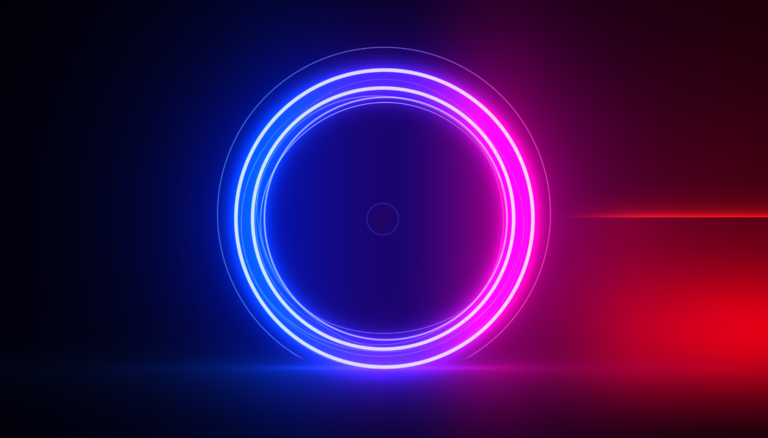
Reproduce this background procedurally as a WebGL 2 fragment shader.

```glsl
#version 300 es
precision highp float;

uniform vec2 u_resolution;
out vec4 fragColor;

const float RING_RADIUS = 0.339;
const float FLOOR_Y = -0.340;
const float HORIZON_Y = 0.004;

float hash(float n) {
    return fract(sin(n * 12.9898) * 43758.547);
}

float sq(float x) {
    return x * x;
}

// Antialiased stroke around a signed distance
float stroke(float d, float halfWidth, float px) {
    return 1.0 - smoothstep(halfWidth - px, halfWidth + px, abs(d));
}

// Three colours blended across the ring from left to right
vec3 sweep(float x, vec3 left, vec3 middle, vec3 right) {
    vec3 c = mix(left, middle, smoothstep(-0.30, 0.02, x));
    return mix(c, right, smoothstep(0.02, 0.33, x));
}

vec3 neon(float x) {
    return sweep(x, vec3(0.02, 0.42, 1.0), vec3(0.34, 0.18, 1.0), vec3(1.0, 0.04, 0.74));
}

// Wide light filling the ring and fading outside it
vec3 ambient(vec2 q) {
    float outside = max(length(q) - RING_RADIUS, 0.0);
    vec3 fill = sweep(q.x, vec3(0.01, 0.07, 0.64), vec3(0.10, 0.015, 0.41), vec3(0.62, 0.0, 0.50));
    return vec3(0.005, 0.0, 0.02) + fill * exp(-5.6 * outside);
}

// Red wall, glowing horizon and the warm patch below it
vec3 redSide(vec2 q, float px) {
    float dy = q.y - HORIZON_Y;
    float above = smoothstep(-px, px, dy);
    vec3 wall = vec3(0.22, 0.0, 0.025) * smoothstep(0.2, 0.85, q.x);
    wall *= 1.0 - 0.55 * smoothstep(0.0, 0.5, q.y);
    float rise = max(dy, 0.0);
    vec3 edge = vec3(0.40, 0.02, 0.01) * exp(-rise / 0.028);
    edge += vec3(0.38, 0.08, 0.03) * exp(-rise / 0.006);
    wall += edge * smoothstep(0.36, 0.62, q.x);
    vec3 ground = vec3(0.29, 0.0, 0.04) * smoothstep(0.3, 0.6, q.x);
    ground *= smoothstep(-0.58, -0.28, q.y);
    vec2 patchPos = (q - vec2(0.86, -0.25)) / vec2(0.36, 0.15);
    ground += vec3(0.56, 0.0, 0.0) * exp(-dot(patchPos, patchPos));
    return mix(ground, wall, above);
}

// Light spilled on the floor under the ring
vec3 floorLight(vec2 q) {
    float dy = q.y - FLOOR_Y;
    float fall = dy < 0.0 ? exp(dy * 15.0) : exp(-dy * 32.0);
    float spread = 1.0 / (1.0 + sq(q.x / 0.27));
    float contact = exp(-abs(dy) / 0.006) * exp(-sq(q.x / 0.22));
    return neon(q.x) * (0.50 * fall * spread + 0.40 * contact);
}

// One bright tube: x holds the core, y the halo
vec2 tube(vec2 q, vec2 centre, float radius, float halfWidth, float px) {
    float d = length(q - centre) - radius;
    return vec2(stroke(d, halfWidth, px), exp(-abs(d) / 0.016));
}

// Loose filaments woven around the tubes
float filaments(vec2 q, float px) {
    float angle = atan(q.y, q.x);
    float total = 0.0;
    for (int i = 0; i < 12; i++) {
        float id = float(i) + 1.0;
        float phase = 6.2832 * hash(id);
        float radius = mix(0.272, 0.352, hash(id + 20.0));
        float wobble = 0.010 * sin(2.0 * angle + phase) + 0.004 * sin(3.0 * angle - phase * 2.0);
        float arc = smoothstep(-0.1, 0.7, cos(angle - 2.4 * id));
        float d = length(q) - radius - wobble;
        total += stroke(d, 0.0011, px) * arc * mix(0.3, 0.75, hash(id + 40.0));
    }
    return min(total, 1.0);
}

void main() {
    float px = 1.0 / u_resolution.y;
    vec2 q = (gl_FragCoord.xy - 0.5 * u_resolution) * px;
    vec3 hue = neon(q.x);
    vec3 color = ambient(q) + redSide(q, px) + floorLight(q);

    // Glow band shared by the tubes
    float r = length(q);
    color += hue * 0.42 * exp(-sq((r - 0.312) / 0.045));

    // Main tubes
    vec2 light = tube(q, vec2(0.001, 0.001), RING_RADIUS, 0.0042, px);
    light += tube(q, vec2(-0.002, 0.001), 0.298, 0.0040, px);
    light += vec2(0.7, 0.45) * tube(q, vec2(0.004, 0.001), 0.277, 0.0020, px);
    color += hue * 0.42 * light.y;

    // Outer hoop, open where it meets the floor
    float hoop = stroke(length(q - vec2(0.0, 0.012)) - 0.380, 0.0012, px);
    hoop *= 0.65 * smoothstep(-0.325, -0.310, q.y);
    vec3 core = mix(hue, vec3(1.0), 0.82);
    color = mix(color, mix(hue, vec3(1.0), 0.35), max(filaments(q, px), hoop));
    color = mix(color, core, min(light.x, 1.0));

    // Faint orb in the middle
    float orb = length(q - vec2(-0.003, 0.0)) - 0.036;
    color += vec3(0.04, 0.0, -0.05) * (1.0 - smoothstep(-0.03, 0.0, orb));
    color += vec3(0.05, 0.10, 0.14) * stroke(orb, 0.0015, px);

    fragColor = vec4(clamp(color, 0.0, 1.0), 1.0);
}
```
